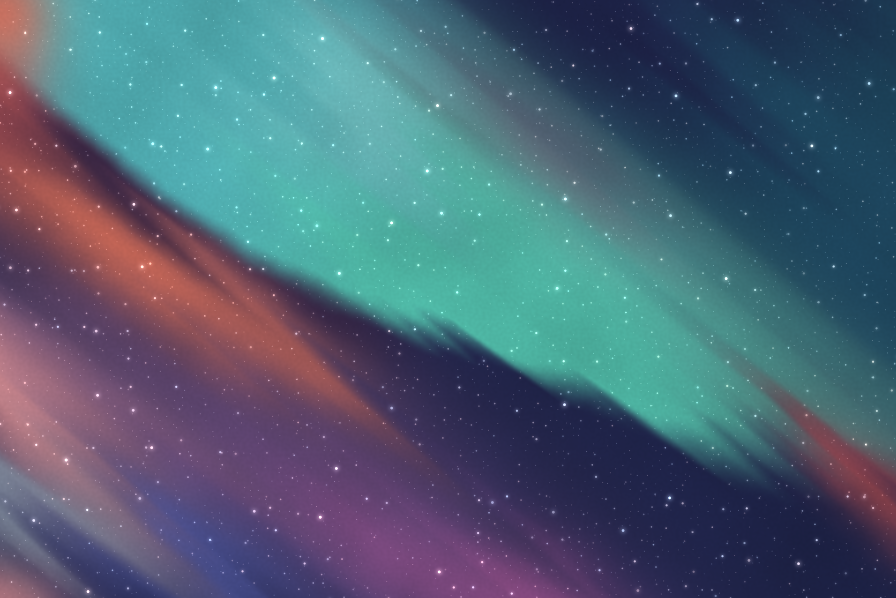
This background is drawn by a WebGL 2 fragment shader. Its source:

```glsl
#version 300 es
precision highp float;

uniform vec2 u_resolution;
out vec4 fragColor;

const float STREAK_ANGLE = -0.698;
const float STREAK_SHIFT = 0.20;
const float CLOUD_WARP = 0.035;
const float CLOUD_CONTRAST = 0.16;
const float GRAIN = 0.035;
const float STAR_GAIN = 0.85;

const vec3 NAVY = vec3(0.11, 0.13, 0.27);
const vec3 DEEP_TEAL = vec3(0.11, 0.26, 0.35);
const vec3 PLUM = vec3(0.19, 0.13, 0.25);
const vec3 TURQUOISE = vec3(0.30, 0.65, 0.67);
const vec3 SEA_GREEN = vec3(0.30, 0.70, 0.63);
const vec3 PALE_CYAN = vec3(0.45, 0.73, 0.74);
const vec3 SLATE_GREEN = vec3(0.28, 0.47, 0.47);
const vec3 MAUVE_GREY = vec3(0.41, 0.43, 0.48);
const vec3 VIOLET = vec3(0.36, 0.27, 0.45);
const vec3 MAGENTA = vec3(0.55, 0.30, 0.52);
const vec3 INDIGO = vec3(0.27, 0.32, 0.60);
const vec3 PALE_BLUE = vec3(0.51, 0.56, 0.62);
const vec3 DUSTY_PINK = vec3(0.78, 0.51, 0.53);
const vec3 ORANGE = vec3(0.80, 0.41, 0.34);
const vec3 BRICK = vec3(0.60, 0.27, 0.29);

float hash(vec2 p) {
  vec3 q = fract(p.xyx * vec3(0.1031, 0.1030, 0.0973));
  q += dot(q, q.yzx + 33.33);
  return fract((q.x + q.y) * q.z);
}

float corner(vec2 cell, vec2 offset) {
  float angle = 6.2832 * hash(cell);
  return dot(vec2(cos(angle), sin(angle)), offset);
}

float gradientNoise(vec2 p) {
  vec2 i = floor(p), f = fract(p), e = vec2(1.0, 0.0);
  vec2 w = f * f * f * (f * (f * 6.0 - 15.0) + 10.0);
  float low = mix(corner(i, f), corner(i + e, f - e), w.x);
  float high = mix(corner(i + e.yx, f - e.yx), corner(i + 1.0, f - 1.0), w.x);
  return mix(low, high, w.y);
}

float fbm(vec2 p) {
  float sum = 0.0, gain = 0.5;
  for (int i = 0; i < 5; i++) {
    sum += gain * gradientNoise(p);
    p = mat2(1.6, 1.2, -1.2, 1.6) * p + 7.3;
    gain *= 0.5;
  }
  return sum;
}

// Stepped profile across the streaks, with one crisp side per step
float streak(float across) {
  float i = floor(across), f = fract(across);
  return mix(hash(vec2(i, 5.0)), hash(vec2(i + 1.0, 5.0)), smoothstep(0.5, 1.0, f)) - 0.5;
}

// Tilted elliptical falloff
float glow(vec2 p, vec2 center, vec2 size, float angle) {
  vec2 along = vec2(cos(angle), sin(angle)), d = p - center;
  vec2 q = vec2(dot(d, along), dot(d, vec2(-along.y, along.x))) / size;
  return exp(-dot(q, q));
}

vec3 starLight(vec2 p, float pixel) {
  vec3 light = vec3(0.0);
  for (int k = 0; k < 4; k++) {
    float layer = float(k), cells = 80.0 * exp2(-layer);
    vec2 g = p * cells + layer * 17.7, id = floor(g);
    float seed = hash(id + 31.0 * layer);
    vec2 spot = 0.2 + 0.6 * vec2(hash(id + 91.3), hash(id + 47.9));
    float radius = 0.0006 + 0.0005 * layer;
    float dist = length(fract(g) - spot) / cells;
    float disc = 1.0 - smoothstep(radius - 0.5 * pixel, radius + 0.7 * pixel, dist);
    float halo = 0.12 * layer * exp(-dist * dist / (7.0 * radius * radius));
    float power = (0.3 + 0.2 * layer) * (0.4 + 0.6 * hash(id + 12.7));
    vec3 tint = mix(vec3(1.0, 0.83, 0.74), vec3(0.82, 0.94, 1.0), hash(id + 63.1));
    light += step(seed, 0.36) * power * (disc + halo) * tint;
  }
  return light;
}

void main() {
  vec2 p = gl_FragCoord.xy / u_resolution.y;
  vec2 along = vec2(cos(STREAK_ANGLE), sin(STREAK_ANGLE));
  float cloud = fbm(p * 4.0);
  float across = dot(p, vec2(-along.y, along.x)) + 0.3 * CLOUD_WARP * cloud;
  float steps = streak(across * 15.0) + 0.4 * streak(across * 34.0);
  vec2 q = p + along * STREAK_SHIFT * steps + CLOUD_WARP * vec2(cloud, fbm(p * 4.0 + 19.0));

  // Night sky above and purple haze below the curved edge
  float edge = q.y - 0.14 - 0.68 * exp(-1.5 * (q.x - 0.1));
  vec3 sky = mix(NAVY, DEEP_TEAL, smoothstep(0.95, 1.5, q.x + 0.4 * (0.8 - q.y)));
  vec3 haze = mix(NAVY, VIOLET, 0.95 * glow(q, vec2(0.36, 0.28), vec2(0.62, 0.21), -0.52));
  haze = mix(haze, MAGENTA, 0.55 * glow(q, vec2(0.58, 0.14), vec2(0.22, 0.08), -0.5));
  haze = mix(haze, MAGENTA, 0.95 * glow(q, vec2(0.86, 0.0), vec2(0.26, 0.09), -0.45));
  haze = mix(haze, INDIGO, 0.8 * glow(q, vec2(0.36, 0.03), vec2(0.20, 0.10), -0.5));
  haze = mix(haze, DUSTY_PINK, 0.95 * glow(q, vec2(0.0, 0.36), vec2(0.30, 0.11), -0.65));
  haze = mix(haze, PALE_BLUE, 0.85 * glow(q, vec2(0.03, 0.16), vec2(0.17, 0.09), -0.5));
  haze = mix(haze, DUSTY_PINK, 0.8 * glow(p, vec2(0.0), vec2(0.12, 0.06), -0.3));
  haze = mix(haze, BRICK, 0.55 * glow(q, vec2(0.0, 0.79), vec2(0.18, 0.12), -0.6));
  haze = mix(haze, ORANGE, 0.95 * glow(q, vec2(0.17, 0.61), vec2(0.36, 0.078), -0.56));
  haze = mix(haze, ORANGE, 0.55 * glow(q, vec2(0.47, 0.45), vec2(0.18, 0.055), -0.65));
  haze = mix(haze, PLUM, 0.85 * glow(q, vec2(0.22, 0.67), vec2(0.21, 0.038), -0.55));
  haze = mix(haze, PLUM, 0.8 * glow(q, vec2(0.58, 0.46), vec2(0.16, 0.045), -0.65));

  // Aurora band: crisp lower edge, wide upper fade
  vec3 aurora = mix(TURQUOISE, SEA_GREEN, smoothstep(0.35, 0.85, q.x + 0.5 * (0.7 - q.y)));
  aurora = mix(aurora, PALE_CYAN, 0.75 * glow(q, vec2(0.60, 0.83), vec2(0.17, 0.14), -0.8));
  aurora = mix(aurora, SLATE_GREEN, smoothstep(1.0, 1.45, q.x));
  aurora = mix(aurora, MAUVE_GREY, 0.85 * glow(q, vec2(0.89, 0.78), vec2(0.30, 0.09), -0.75));
  float softness = mix(0.03, 0.075, smoothstep(0.8, 1.4, q.x));
  float body = smoothstep(-softness, softness, edge);
  float fade = 1.0 - smoothstep(1.06, 1.38, across + 0.05 * steps);
  vec3 color = mix(haze, mix(sky, aurora, fade), body);

  // Warm corners over the band
  color = mix(color, BRICK, 0.8 * glow(q, vec2(1.48, 0.17), vec2(0.17, 0.06), -0.75));
  color = mix(color, BRICK, 0.7 * glow(p, vec2(0.0, 0.84), vec2(0.08, 0.12), 0.0));
  color = mix(color, ORANGE, 0.9 * glow(p, vec2(0.0, 0.98), vec2(0.085, 0.10), 0.0));

  // Cloud shading, grain and stars
  color *= 1.0 + CLOUD_CONTRAST * (cloud + 0.25 * steps) + GRAIN * gradientNoise(p * 170.0);
  color += STAR_GAIN * starLight(p, 1.0 / u_resolution.y) * (1.0 - 0.35 * color.g);
  fragColor = vec4(clamp(color, 0.0, 1.0), 1.0);
}
```
